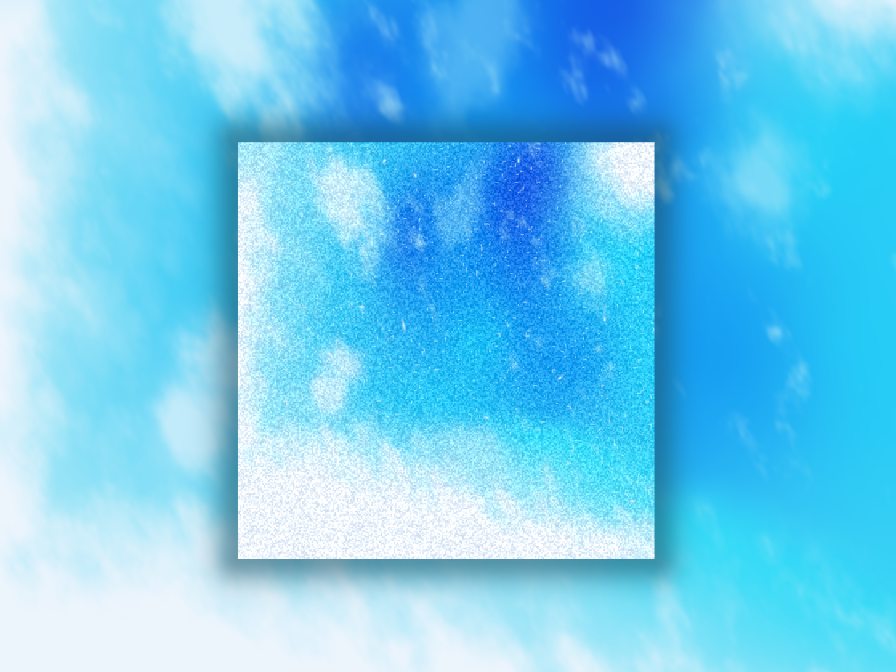
A Shadertoy shader for this background:

```glsl
// A grainy watercolour sky on a square card, floating over a soft enlargement of itself.
// The wash is layered from noise-warped Gaussian stains, pale banks and streaked clouds;
// the card gets fine grain, flecks and a blurred drop shadow.

const vec2  CARD_CENTRE = vec2(-0.002, -0.0163); // in canvas widths from the middle
const float CARD_SIDE   = 0.465;
const float SHADOW_SIZE = 0.027;
const float SHADOW_DARK = 0.52;
const float GRAIN_SCALE = 430.0;                 // grains per canvas width
const float GRAIN_DEPTH = 0.30;
const int   CARD_OCTAVES = 6;
const int   BACK_OCTAVES = 4;
const int   FLECK_COUNT = 14;

const vec3 WHITE = vec3(0.93, 0.96, 0.99);
const vec3 PALE  = vec3(0.63, 0.90, 0.97);
const vec3 AQUA  = vec3(0.25, 0.82, 0.96);
const vec3 CYAN  = vec3(0.12, 0.82, 0.97);
const vec3 POOL  = vec3(0.20, 0.86, 0.97);
const vec3 AZURE = vec3(0.08, 0.61, 0.95);
const vec3 DEEP  = vec3(0.08, 0.35, 0.90);
const vec3 SHADE = vec3(0.10, 0.30, 0.38);

float hash(vec2 p) {
    vec3 q = fract(p.xyx * 0.1031);
    q += dot(q, q.yzx + 33.33);
    return fract((q.x + q.y) * q.z);
}

float noise(vec2 p) {
    vec2 i = floor(p), f = fract(p);
    f = f * f * (3.0 - 2.0 * f);
    return mix(mix(hash(i), hash(i + vec2(1, 0)), f.x),
               mix(hash(i + vec2(0, 1)), hash(i + vec2(1, 1)), f.x), f.y);
}

// Fractal noise centred on zero
float fbm(vec2 p, int octaves) {
    float sum = 0.0, amp = 0.5;
    for (int i = 0; i < octaves; i++) {
        sum += amp * (noise(p) - 0.5);
        p = mat2(1.6, 1.2, -1.2, 1.6) * p + 11.3;
        amp *= 0.55;
    }
    return sum;
}

vec2 turn(vec2 p, float a) {
    return vec2(cos(a) * p.x + sin(a) * p.y, cos(a) * p.y - sin(a) * p.x);
}

float stain(vec2 p, vec2 centre, vec2 radius, float angle) {
    vec2 d = turn(p - centre, angle) / radius;
    return exp(-dot(d, d));
}

// A stain broken up by cloud texture
float cloud(vec2 p, vec2 centre, vec2 radius, float angle, float mist) {
    return smoothstep(0.10, 1.0, stain(p, centre, radius, angle) + mist);
}

vec3 painting(vec2 uv, int octaves) {
    vec2 warp = vec2(fbm(uv * 5.0, octaves), fbm(uv * 5.0 + 17.0, octaves));
    vec2 p = uv + 0.07 * warp;
    float streak = fbm(turn(uv, 0.45) * vec2(25.0, 14.0) + 5.0, octaves);

    // Blue body
    vec3 col = mix(PALE, AQUA, smoothstep(0.04, 0.26, p.x + 0.12 * streak));
    col = mix(col, AZURE, min(1.0, 1.2 * stain(p, vec2(0.60, 0.73), vec2(0.27, 0.36), 0.0)));
    col = mix(col, AZURE, 0.9 * stain(p, vec2(0.79, 0.48), vec2(0.18, 0.15), 0.0));
    col = mix(col, DEEP, 0.95 * stain(p, vec2(0.69, 0.89), vec2(0.11, 0.21), 0.0));
    col = mix(col, DEEP, 0.50 * stain(p, vec2(0.42, 0.79), vec2(0.08, 0.14), -0.2));

    // Bright cyan pools
    col = mix(col, CYAN, 0.90 * stain(p, vec2(0.93, 0.73), vec2(0.12, 0.13), 0.0));
    col = mix(col, CYAN, 0.65 * stain(p, vec2(0.57, 0.53), vec2(0.08, 0.10), 0.0));
    col = mix(col, CYAN, 0.50 * stain(p, vec2(0.50, 0.38), vec2(0.15, 0.08), 0.0));
    col = mix(col, CYAN, 0.65 * stain(p, vec2(1.00, 0.48), vec2(0.10, 0.20), 0.0));
    float ridge = 0.335 - 0.40 * max(p.x - 0.72, 0.0);
    float pool = smoothstep(0.06, -0.05, p.y - ridge) * smoothstep(0.48, 0.74, p.x);
    col = mix(col, POOL, 0.92 * pool);
    col = mix(col, PALE, 0.30 * pool * smoothstep(0.0, 0.3, streak + 0.08));

    // Clouds
    float mist = 0.9 * streak;
    col = mix(col, PALE,  0.85 * cloud(p, vec2(0.27, 0.85), vec2(0.10, 0.16), 0.5, mist));
    col = mix(col, WHITE, 0.60 * cloud(p, vec2(0.25, 0.86), vec2(0.06, 0.14), 0.5, mist));
    col = mix(col, WHITE, 0.75 * cloud(p, vec2(0.24, 0.43), vec2(0.07, 0.10), -0.3, mist));
    col = mix(col, PALE,  0.80 * cloud(p, vec2(0.57, 0.26), vec2(0.13, 0.08), -0.4, mist));
    col = mix(col, PALE,  0.40 * cloud(p, vec2(0.54, 0.84), vec2(0.05, 0.14), -0.2, mist));
    col = mix(col, PALE,  0.65 * cloud(p, vec2(0.86, 0.68), vec2(0.05, 0.07), 0.0, mist));
    col = mix(col, PALE,  0.55 * stain(p, vec2(0.87, 0.92), vec2(0.10, 0.14), 0.0));
    col = mix(col, WHITE, cloud(p, vec2(0.98, 0.96), vec2(0.16, 0.17), 0.0, 0.5 * mist));

    // White banks along the bottom and left, each with a pale fringe
    float bank = p.y - 0.28 + 0.28 * pow(max(p.x, 0.0), 1.3) + 0.14 * streak;
    col = mix(col, PALE, 0.85 * smoothstep(0.20, 0.02, bank));
    col = mix(col, WHITE, smoothstep(0.11, -0.06, bank));
    float leftBank = smoothstep(0.10, 0.0, p.x + 0.08 * streak);
    return mix(col, WHITE, leftBank * smoothstep(1.0, 0.82, p.y));
}

// Paper grain with bright specks and a few short scratches
vec3 addGrain(vec3 col, vec2 q, vec2 uv) {
    float fine = 0.6 * hash(floor(q * GRAIN_SCALE * 1.3)) + 0.4 * noise(q * GRAIN_SCALE);
    col += GRAIN_DEPTH * (fine - 0.47) * vec3(1.0, 0.8, 0.45);
    col = mix(col, WHITE, 0.5 * smoothstep(0.84, 0.97, noise(q * GRAIN_SCALE * 0.8 + 40.0)));
    for (int i = 0; i < FLECK_COUNT; i++) {
        float k = float(i);
        vec2 spot = i == 0 ? vec2(0.398, 0.56) : vec2(hash(vec2(k, 3.0)), hash(vec2(k, 8.0)));
        vec2 size = i == 0 ? vec2(0.003, 0.012) : vec2(0.003, 0.006);
        col = mix(col, WHITE, 0.9 * stain(uv, spot, size, i == 0 ? 0.2 : 6.3 * hash(vec2(k, 5.0))));
    }
    return col;
}

void mainImage(out vec4 fragColor, in vec2 fragCoord) {
    vec2 q = (fragCoord - 0.5 * iResolution.xy) / iResolution.x;
    vec2 local = q - CARD_CENTRE;
    vec2 edge = abs(local) - 0.5 * CARD_SIDE;
    float outside = length(max(edge, 0.0)) / SHADOW_SIZE;
    float pixel = 0.5 / iResolution.x;
    float onCard = smoothstep(pixel, -pixel, max(edge.x, edge.y));

    vec3 back = painting(q + 0.5, BACK_OCTAVES);
    back = mix(back, SHADE, SHADOW_DARK * exp(-outside * outside));
    vec2 cardUv = local / CARD_SIDE + 0.5;
    vec3 card = addGrain(painting(cardUv, CARD_OCTAVES), q + 1.0, cardUv);
    fragColor = vec4(clamp(mix(back, card, onCard), 0.0, 1.0), 1.0);
}
```
